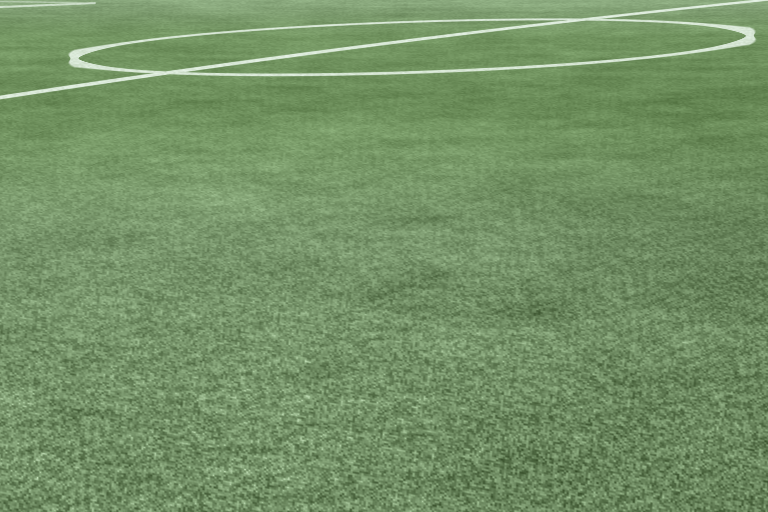
Reproduce this texture procedurally as a Shadertoy shader.

```glsl
// An artificial turf pitch seen in perspective, with a centre circle and halfway line.
// Layered value noise makes grain, streaks and worn patches on a soft tonal gradient;
// the white markings are distance bands. Units: canvas height = 1, origin lower left.

float hash(vec2 p) {
    return fract(sin(dot(p, vec2(127.1, 311.7))) * 43758.5453);
}

float noise(vec2 p) {
    vec2 i = floor(p), f = fract(p);
    f = f * f * (3.0 - 2.0 * f);
    return mix(mix(hash(i), hash(i + vec2(1, 0)), f.x),
               mix(hash(i + vec2(0, 1)), hash(i + vec2(1, 1)), f.x), f.y);
}

float fbm(vec2 p) {
    float sum = 0.0, amp = 0.5;
    for (int i = 0; i < 4; i++) {
        sum += amp * (noise(p) - 0.5);
        p = mat2(1.9, 0.35, -0.35, 1.9) * p + 7.3;
        amp *= 0.55;
    }
    return sum;
}

float segment(vec2 p, vec2 a, vec2 b) {
    vec2 d = b - a;
    return length(p - a - d * clamp(dot(p - a, d) / dot(d, d), 0.0, 1.0));
}

float band(float dist, float halfWidth, float pixel) {
    return 1.0 - smoothstep(halfWidth - 0.7 * pixel, halfWidth + 0.7 * pixel, abs(dist));
}

float softSpot(vec2 p, vec2 centre, vec2 radius) {
    vec2 q = (p - centre) / radius;
    q.y -= 0.35 * q.x;
    return exp(-dot(q, q));
}

// Sheared ellipse; its stroke widens toward the two ends
float circleMark(vec2 p, float pixel) {
    vec2 q = p - vec2(0.805, 0.908);
    q.y -= 0.0335 * q.x;
    vec2 radius = vec2(0.659, 0.0495);
    float r = length(q / radius);
    vec2 slope = q / (radius * radius) / max(r, 0.01);
    slope.x -= 0.0335 * slope.y;
    float dist = (r - 1.0) / max(length(slope), 0.01);
    float ends = pow(min(abs(q.x) / radius.x, 1.0), 16.0);
    return band(dist, mix(0.0023, 0.0085, ends) - 0.008 * q.y, pixel);
}

float markings(vec2 p, float pixel) {
    float halfway = p.y - (0.8095 + 0.153 * p.x - 0.017 * p.x * p.x);
    float m = band(halfway, 0.0037 - 0.0010 * p.x, pixel);
    m = max(m, 0.95 * circleMark(p, pixel));
    m = max(m, 0.8 * band(segment(p, vec2(-0.1, 0.982), vec2(0.185, 0.994)), 0.002, pixel));
    return max(m, 0.5 * band(segment(p, vec2(-0.1, 0.999), vec2(0.185, 0.994)), 0.0015, pixel));
}

// Broad light and shade, from 0 (dark) to 1 (light)
float turfTone(vec2 p) {
    float tone = 0.60 + 0.09 * smoothstep(0.85, 1.0, p.y);
    tone += 0.16 * smoothstep(0.965, 1.0, p.y);
    tone += 0.09 * softSpot(p, vec2(0.45, 0.62), vec2(0.75, 0.17));
    tone -= 0.09 * softSpot(p, vec2(0.6, 0.81), vec2(1.0, 0.045));
    tone -= 0.11 * smoothstep(0.75, 1.5, p.x) * (1.0 - smoothstep(0.75, 0.98, p.y));
    tone -= 0.06 * smoothstep(0.35, 0.0, p.y);

    // Flattened patches, stretched sideways by the view
    float depth = 1.0 / (1.18 - p.y);
    float patches = fbm(vec2(p.x * 5.0, depth * 11.0) + 3.0);
    float streaks = fbm(vec2(p.x * 15.0 - p.y * 12.0, p.y * 75.0));
    tone += 0.24 * patches + 0.26 * streaks;

    float dents = softSpot(p, vec2(0.82, 0.57), vec2(0.075, 0.010));
    dents += softSpot(p, vec2(0.63, 0.27), vec2(0.050, 0.013));
    dents += softSpot(p, vec2(1.05, 0.393), vec2(0.080, 0.018));
    dents += 0.7 * softSpot(p, vec2(0.84, 0.463), vec2(0.040, 0.014));
    dents += 0.7 * softSpot(p, vec2(0.75, 0.425), vec2(0.035, 0.012));
    dents += 0.6 * softSpot(p, vec2(0.09, 0.17), vec2(0.090, 0.014));
    dents += 0.5 * softSpot(p, vec2(0.63, 0.54), vec2(0.040, 0.010));
    return tone - dents * (0.20 + 0.25 * streaks);
}

// Blade speckle, finer with distance
float grain(vec2 p) {
    vec2 q = vec2(p.x, -log(1.6 - p.y));
    float fine = noise(mat2(0.98, 0.12, -0.12, 0.98) * q * vec2(235.0, 410.0));
    float coarse = noise(q * vec2(105.0, 210.0) + 31.0);
    return (fine - 0.5) * 1.5 + (coarse - 0.5) * 0.7;
}

void mainImage(out vec4 fragColor, in vec2 fragCoord) {
    float pixel = 1.0 / iResolution.y;
    vec2 p = fragCoord * pixel;

    float speckle = grain(p);
    float contrast = mix(0.50, 0.09, smoothstep(0.0, 0.95, p.y));
    float tone = turfTone(p) + contrast * speckle;

    vec3 turf = mix(vec3(0.24, 0.335, 0.19), vec3(0.60, 0.725, 0.55), max(tone, -0.2));

    // Greener cast in the middle distance, pale glints close by
    float middle = smoothstep(0.5, 0.8, p.y) * (1.0 - smoothstep(0.92, 1.0, p.y));
    turf += middle * vec3(-0.015, 0.005, -0.035);
    turf += vec3(0.16, 0.13, 0.17) * smoothstep(0.85, 1.25, tone) * (1.0 - p.y);

    float paint = markings(p, pixel) * (0.93 + 0.1 * speckle);
    vec3 color = mix(turf, vec3(0.90, 0.95, 0.90), clamp(paint, 0.0, 1.0));
    fragColor = vec4(clamp(color, 0.0, 1.0), 1.0);
}
```
